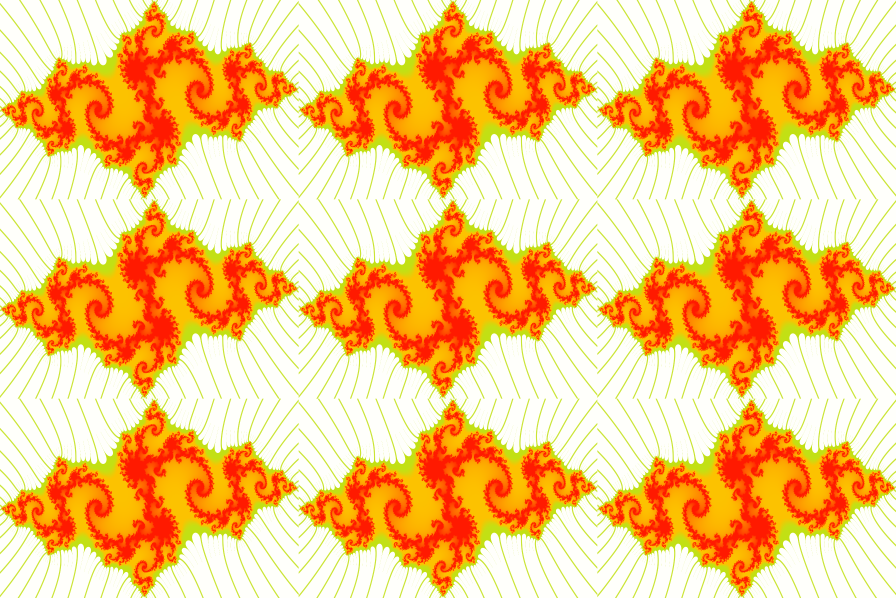
Write a Shadertoy shader that draws this pattern.

```glsl
// Three by three tiles of a flame-coloured Julia set with fine lime hairs
#define REPEATS vec2(3.0, 3.0)
#define HALF_SPAN vec2(1.543, 0.868)
#define SEED vec2(-0.8, -0.175)
#define MAX_STEPS 140
#define HAIR_STEP 5
#define FRINGE_STEP 7
#define HAIR_WIDTH 0.006
#define FRINGE_REACH 7.0
#define ESCAPE 1e6
#define SAMPLES 3

const vec3 PAPER  = vec3(1.00, 1.00, 0.985);
const vec3 LIME   = vec3(0.76, 0.88, 0.08);
const vec3 YELLOW = vec3(0.99, 0.76, 0.00);
const vec3 ORANGE = vec3(1.00, 0.49, 0.00);
const vec3 RED    = vec3(1.00, 0.10, 0.00);

vec2 complexMul(vec2 a, vec2 b) {
    return vec2(a.x * b.x - a.y * b.y, a.x * b.y + a.y * b.x);
}

// Colour by escape time, from the lime rim to the red spirals
vec3 flame(float heat) {
    vec3 color = mix(LIME, YELLOW, smoothstep(6.3, 9.0, heat));
    color = mix(color, ORANGE, smoothstep(14.0, 32.0, heat));
    return mix(color, RED, smoothstep(28.0, 48.0, heat));
}

vec3 juliaTile(vec2 z, float blur) {
    vec2 slope = vec2(1.0, 0.0);
    float hair = 0.0, body = 0.0;
    float heat = float(MAX_STEPS);

    for (int n = 1; n <= MAX_STEPS; n++) {
        // The slope is needed only for distances in the early steps
        if (n <= FRINGE_STEP) slope = 2.0 * complexMul(z, slope);
        z = complexMul(z, z) + SEED;

        // Long hairs follow the preimages of the imaginary axis
        if (n == HAIR_STEP) {
            float d = abs(z.x) / max(length(slope), 1e-6);
            hair = 1.0 - smoothstep(-blur, blur, d - HAIR_WIDTH);
        }
        // Tapering fringe around the body
        if (n == FRINGE_STEP) {
            float d = (abs(z.y) - FRINGE_REACH) / max(length(slope), 1e-6);
            body = 1.0 - smoothstep(-blur, blur, d);
        }
        float size2 = dot(z, z);
        if (n >= HAIR_STEP && size2 > ESCAPE) {
            heat = float(n) - log2(0.5 * log2(size2));
            break;
        }
    }
    vec3 color = mix(PAPER, LIME, 0.85 * hair);
    return mix(color, flame(heat), body);
}

void mainImage(out vec4 fragColor, in vec2 fragCoord) {
    vec2 unitsPerPixel = 2.0 * HALF_SPAN * REPEATS / iResolution.xy;
    float blur = 0.5 * unitsPerPixel.x / float(SAMPLES);
    vec3 sum = vec3(0.0);

    // Average a small grid inside each pixel
    for (int j = 0; j < SAMPLES; j++)
    for (int i = 0; i < SAMPLES; i++) {
        vec2 offset = (vec2(i, j) + 0.5) / float(SAMPLES) - 0.5;
        vec2 cell = fract((fragCoord + offset) / iResolution.xy * REPEATS);
        sum += juliaTile((2.0 * cell - 1.0) * HALF_SPAN, blur);
    }
    fragColor = vec4(sum / float(SAMPLES * SAMPLES), 1.0);
}
```
